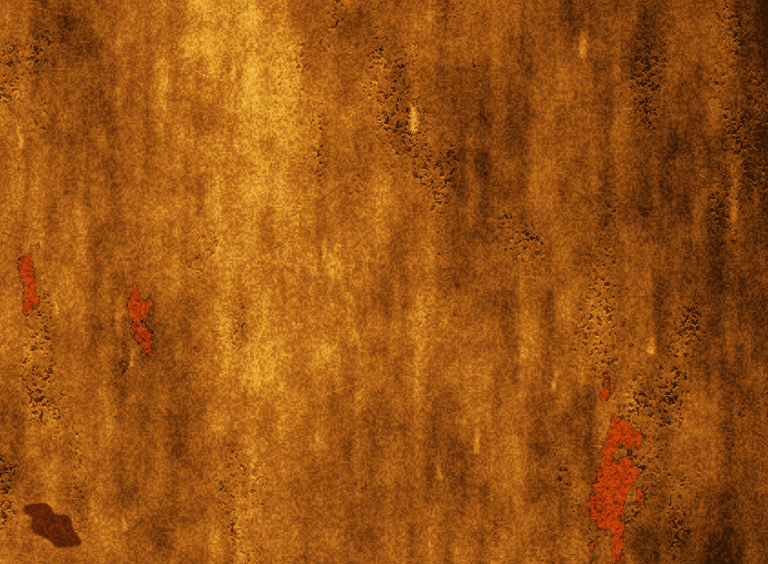
Reproduce this texture procedurally as a WebGL 1 fragment shader.

```glsl
precision highp float;
// Weathered rusty metal sheet: golden streaks, fine grain, pits, drips and red paint flakes.
uniform vec2 u_resolution;

// Colour ramp from deep shadow to highlight
const vec3 SHADOW = vec3(0.20, 0.09, 0.02);
const vec3 UMBER = vec3(0.34, 0.16, 0.03);
const vec3 BROWN = vec3(0.49, 0.24, 0.05);
const vec3 RUST = vec3(0.63, 0.33, 0.07);
const vec3 OCHRE = vec3(0.75, 0.43, 0.10);
const vec3 GOLD = vec3(0.87, 0.60, 0.16);
const vec3 GLINT = vec3(0.98, 0.79, 0.32);
const vec3 RED_DARK = vec3(0.50, 0.14, 0.02);
const vec3 RED_LIGHT = vec3(0.82, 0.27, 0.03);
const vec3 SCAR = vec3(0.33, 0.10, 0.02);

// Strengths and sizes, in canvas heights
const float BASE_TONE = 0.52;
const float BLOTCH = 0.65;
const float STREAK = 0.52;
const float MOTTLE = 0.50;
const float GRAIN = 0.56;
const float GRAIN_SCALE = 310.0;
const float PIT_SCALE = 135.0;
const float PIT_DEPTH = 0.55;
const float LIP = 0.004;
const float DRIP_WIDTH = 0.011;
const float SCRATCH_WIDTH = 0.0025;

float hash(vec2 p) {
  vec3 q = fract(p.xyx * 0.1031);
  q += dot(q, q.yzx + 33.33);
  return fract((q.x + q.y) * q.z);
}

float noise(vec2 p) {
  vec2 i = floor(p), f = fract(p);
  f = f * f * (3.0 - 2.0 * f);
  return mix(mix(hash(i), hash(i + vec2(1, 0)), f.x),
             mix(hash(i + vec2(0, 1)), hash(i + vec2(1, 1)), f.x), f.y);
}

float layered(vec2 p) {
  float sum = 0.0, amp = 0.533;
  for (int i = 0; i < 4; i++) {
    sum += amp * noise(p);
    p = p * 2.03 + 17.3;
    amp *= 0.5;
  }
  return sum;
}

// Cellular noise: distance to the nearest point, and its random id
vec2 cellular(vec2 p) {
  vec2 cell = floor(p), best = vec2(9.0, 0.0);
  for (int y = -1; y <= 1; y++)
    for (int x = -1; x <= 1; x++) {
      vec2 c = cell + vec2(x, y);
      float d = length(c + vec2(hash(c), hash(c + 57.0)) - p);
      if (d < best.x) best = vec2(d, hash(c + 113.0));
    }
  return best;
}

float pits(vec2 p, float amount) {
  vec2 warp = vec2(noise(p * 150.0), noise(p * 150.0 + 31.0)) - 0.5;
  vec2 cell = cellular(p * PIT_SCALE + warp);
  float radius = 0.68 * cell.y * cell.y * amount;
  return (1.0 - smoothstep(radius - 0.2, radius + 0.2, cell.x)) * amount;
}

float bump(vec2 uv, vec2 centre, vec2 size) {
  vec2 d = (uv - centre) / size;
  return exp(-dot(d, d));
}

// Broad light and dark areas
float broadTone(vec2 uv) {
  float t = BASE_TONE + 0.32 * bump(uv, vec2(0.29, 0.78), vec2(0.1, 0.7));
  t += 0.20 * bump(uv, vec2(0.33, 1.0), vec2(0.14, 0.15));
  t -= 0.24 * bump(uv, vec2(0.61, 0.73), vec2(0.09, 0.18));
  t -= 0.20 * bump(uv, vec2(0.21, 0.25), vec2(0.05, 0.3));
  t -= 0.20 * bump(uv, vec2(0.46, 0.1), vec2(0.04, 0.16));
  t -= 0.16 * bump(uv, vec2(0.0, 1.0), vec2(0.2, 0.25));
  return t - 0.40 * smoothstep(0.62, 1.03, uv.x);
}

// Positive inside the ragged paint flakes
float flakeField(vec2 uv, float ragged) {
  float field = -9.0;
  for (int i = 0; i < 3; i++) {
    float n = float(i), large = step(1.5, n);
    vec2 centre = vec2(0.04 + 0.14 * n + 0.48 * large, 0.50 - 0.08 * n - 0.18 * large);
    vec2 size = mix(vec2(0.024, 0.06), vec2(0.03, 0.15), large);
    field = max(field, 0.72 - length((uv - centre) / size) + (ragged - 0.5) * 2.8);
  }
  return field;
}

// Bright runs that end in a rounded drop, and thin slanted scratches
float marks(vec2 p, float aspect) {
  float sum = 0.0;
  for (int i = 0; i < 14; i++) {
    vec2 seed = vec2(float(i) * 7.0 + 3.0, 11.0);
    float r = hash(seed + 5.0);
    vec2 q = p - vec2(hash(seed) * aspect, hash(seed + 2.0));
    float w = DRIP_WIDTH * (0.5 + 0.6 * r), len = 0.04 + 0.10 * r;
    float side = abs(q.x + 0.008 * (noise(p * 60.0) - 0.5));
    sum += 0.45 * (1.0 - smoothstep(0.1 * w, w, side)) * smoothstep(0.0, 0.012, q.y)
         * (1.0 - smoothstep(0.0, len, q.y));
    float angle = 1.6 * (r - 0.5);
    vec2 axis = vec2(cos(angle), sin(angle));
    vec2 s = p - vec2(hash(seed + 8.0) * aspect, hash(seed + 9.0));
    float across = abs(dot(s, vec2(-axis.y, axis.x)) + 0.006 * (noise(p * 30.0) - 0.5));
    float line = (1.0 - smoothstep(0.0, SCRATCH_WIDTH, across))
               * (1.0 - smoothstep(0.01, 0.03 + 0.06 * r, abs(dot(s, axis))));
    sum += line * noise(p * 80.0) * (r > 0.75 ? -0.4 : 0.4);
  }
  return sum;
}

vec3 ramp(float t) {
  vec3 c = mix(SHADOW, UMBER, clamp(t * 4.0 + 1.0, 0.0, 1.0));
  c = mix(c, BROWN, clamp(t * 4.0, 0.0, 1.0));
  c = mix(c, RUST, clamp(t * 4.0 - 1.0, 0.0, 1.0));
  c = mix(c, OCHRE, clamp(t * 4.0 - 2.0, 0.0, 1.0));
  c = mix(c, GOLD, clamp(t * 4.0 - 3.0, 0.0, 1.0));
  return mix(c, GLINT, clamp(t * 2.5 - 2.5, 0.0, 1.0));
}

void main() {
  vec2 uv = gl_FragCoord.xy / u_resolution;
  float aspect = u_resolution.x / u_resolution.y;
  vec2 p = vec2(uv.x * aspect, uv.y);

  float grain = 0.75 * noise(p * GRAIN_SCALE) + 0.25 * noise(p * GRAIN_SCALE * 0.47 + 9.0) - 0.5;
  float tone = broadTone(uv) + marks(p, aspect) + GRAIN * grain;
  tone += BLOTCH * (layered(p * vec2(8.0, 5.0) + 4.0) - 0.5);
  tone += STREAK * (layered(p * vec2(42.0, 4.5) + 21.0) - 0.5);
  tone += MOTTLE * (layered(p * vec2(34.0, 24.0) + 40.0) - 0.5);

  // Corroded clusters near the sides and around the flakes
  float flake = flakeField(uv, layered(p * vec2(42.0, 26.0) + 70.0));
  float sides = 1.0 - smoothstep(0.0, 0.18, uv.x) + smoothstep(0.72, 0.88, uv.x);
  float amount = smoothstep(0.52, 0.84, layered(p * vec2(14.0, 7.0) + 90.0) + 0.10 * sides);
  amount = max(0.15 + 0.85 * amount, 0.8 * smoothstep(-0.5, 0.0, flake));
  float pit = pits(p, amount);
  float lip = pits(p + vec2(0.0, LIP), amount) * (1.0 - pit);
  tone += 0.22 * lip - PIT_DEPTH * pit;
  vec3 colour = ramp(tone);

  // Red paint with a dark broken edge, and a dull oval scar low on the left
  float paint = smoothstep(0.0, 0.12, flake);
  float edge = smoothstep(-0.14, 0.0, flake) * (1.0 - paint);
  vec3 red = mix(RED_DARK, RED_LIGHT, clamp(0.7 + grain + 0.5 * (tone - 0.5), 0.0, 1.0));
  colour = mix(colour, SHADOW, 0.5 * edge);
  colour = mix(colour, red, paint * (1.0 - 0.5 * pit));
  vec2 s = p - vec2(0.093, 0.065);
  float oval = length(vec2(0.8 * s.x - 0.6 * s.y, 0.6 * s.x + 0.8 * s.y) / vec2(0.055, 0.03));
  float scar = 1.0 - smoothstep(0.85, 1.05, oval + 0.5 * (noise(p * 50.0) - 0.5));
  colour = mix(colour, SCAR * (1.0 + 0.8 * grain), 0.85 * scar);
  gl_FragColor = vec4(colour, 1.0);
}
```
